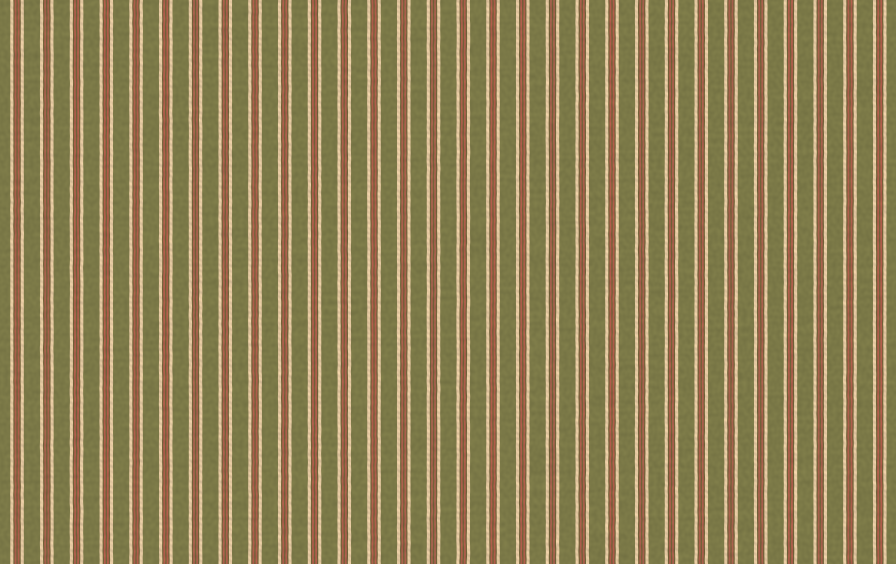
Write a WebGL 1 fragment shader that draws this pattern.

```glsl
precision highp float;
// Woven ticking stripe: green ground with cream-edged, twin red pinstripes.

uniform vec2 u_resolution;

#define REPEATS 30.12                     // stripe groups across the width
#define FIRST_CENTRE 0.573                // first group centre, in repeats
#define CREAM_OFFSET 0.175                // cream line from group centre
#define CREAM_HALF 0.052
#define RED_OFFSET 0.052                  // red line from group centre
#define RED_HALF 0.030
#define GROUND vec3(0.480, 0.472, 0.278)
#define CREAM vec3(0.890, 0.780, 0.625)
#define CORE vec3(0.440, 0.380, 0.220)
#define RED vec3(0.670, 0.370, 0.295)
#define GRAIN 0.07                        // strength of thread texture
#define WOBBLE 0.012                      // sideways drift of the yarns

const float TAU = 6.28318;

float hash(vec2 p) {
  vec3 q = fract(vec3(p.xyx) * 0.1031);
  q += dot(q, q.yzx + 33.33);
  return fract((q.x + q.y) * q.z);
}

vec2 gradient(vec2 cell) {
  float angle = TAU * hash(cell);
  return vec2(cos(angle), sin(angle));
}

float gradientNoise(vec2 p) {
  vec2 i = floor(p), f = p - i;
  vec2 u = f * f * f * (f * (f * 6.0 - 15.0) + 10.0);
  vec2 e = vec2(1.0, 0.0);
  float low = mix(dot(gradient(i), f), dot(gradient(i + e), f - e), u.x);
  float high = mix(dot(gradient(i + e.yx), f - e.yx),
                   dot(gradient(i + e.xx), f - e.xx), u.x);
  return mix(low, high, u.y);
}

// Share of a filter window of the given width covered by a line.
float lineCover(float x, float centre, float halfWidth, float window) {
  float right = min(centre + halfWidth, x + 0.5 * window);
  float left = max(centre - halfWidth, x - 0.5 * window);
  return max(right - left, 0.0) / window;
}

float twinCover(float x, float offset, float halfWidth, float window) {
  return lineCover(x, offset, halfWidth, window)
       + lineCover(x, -offset, halfWidth, window);
}

void main() {
  // Both axes are measured in canvas widths.
  vec2 uv = gl_FragCoord.xy / u_resolution.x;
  float window = max(REPEATS / u_resolution.x, 0.03);

  // Position inside the repeat, centred on the stripe group.
  float s = uv.x * REPEATS - FIRST_CENTRE + 0.5;
  float stripe = floor(s);
  float x = s - stripe - 0.5;
  x += WOBBLE * gradientNoise(vec2(stripe * 7.3, uv.y * 110.0));

  // Coverage of each yarn colour.
  float cream = twinCover(x, CREAM_OFFSET, CREAM_HALF, window);
  float red = twinCover(x, RED_OFFSET, RED_HALF, window);
  float core = lineCover(x, 0.0, CREAM_OFFSET - CREAM_HALF, window) - red;

  // Slight dye differences from one stripe group to the next.
  float dye = hash(vec2(stripe, 4.0)) - 0.5;
  vec3 redYarn = RED + vec3(0.05, -0.02, -0.01) * dye;

  vec3 color = GROUND + cream * (CREAM - GROUND)
             + red * (redYarn - GROUND) + core * (CORE - GROUND);

  // Thread grain, faint weft bands and the twist of the cream yarn.
  float grain = gradientNoise(uv * vec2(210.0, 170.0));
  float weft = gradientNoise(uv * vec2(14.0, 190.0) + 31.0);
  float twist = sin(TAU * (uv.y * 170.0 + uv.x * 90.0));
  twist *= smoothstep(250.0, 450.0, u_resolution.x);
  color *= 1.0 + GRAIN * (grain + 0.6 * weft) + 0.03 * cream * twist;

  gl_FragColor = vec4(clamp(color, 0.0, 1.0), 1.0);
}
```
